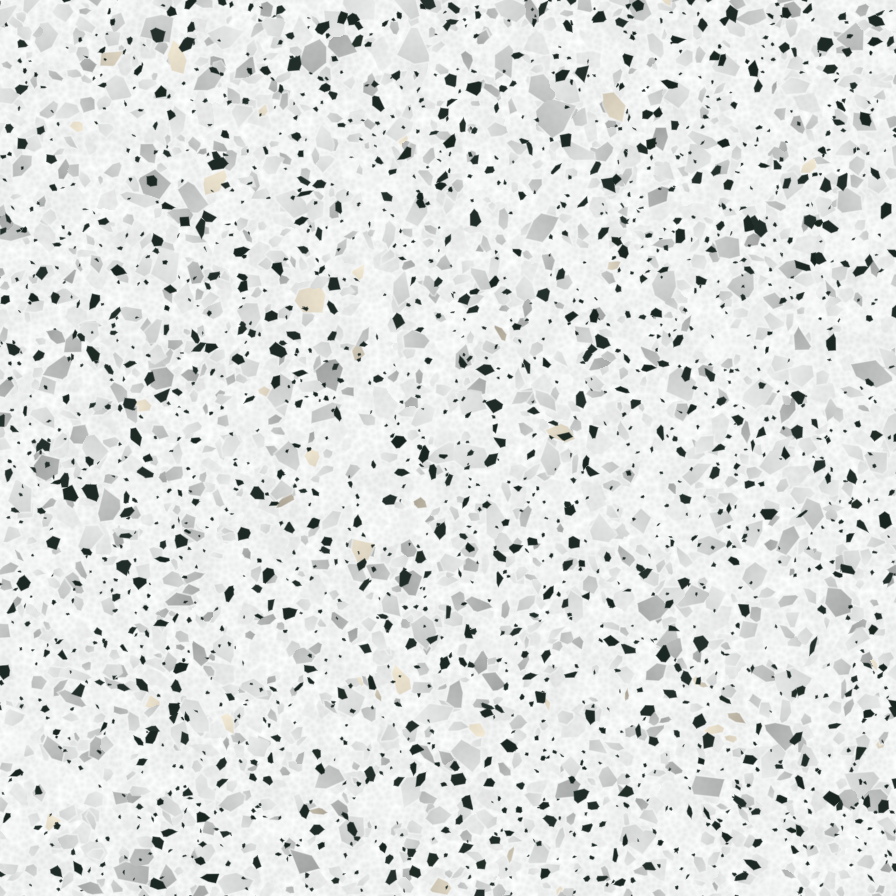
This texture is drawn by a Shadertoy shader. Its source:

```glsl
// White terrazzo: pale and grey stone chips with scattered small black fragments.

vec3 hash3(vec2 p) {
    vec3 q = fract(p.xyx * vec3(0.1031, 0.1030, 0.0973));
    q += dot(q, q.yxz + 33.33);
    return fract((q.xxy + q.yzz) * q.zyx);
}

// Signed distance to an angular stone, cut out by six random half planes
float stone(vec2 p, float radius, float aspect, vec2 seed) {
    float d = -1.0;
    for (int i = 0; i < 6; i++) {
        vec3 h = hash3(seed + float(i) * 17.3);
        float angle = (float(i) + 0.8 * h.x) * 1.0472;
        vec2 normal = vec2(cos(angle), sin(angle) / aspect);
        d = max(d, (dot(p, normal) - radius * mix(0.55, 1.1, h.y)) / length(normal));
    }
    return d;
}

// Nearest stone of a jittered grid: x distance, y random tone, z slope across it
vec3 scatter(vec2 uv, float cells, float density, vec2 radii, float seed) {
    vec2 p = uv * cells, home = floor(p);
    vec3 nearest = vec3(1.0, 0.0, 0.0);
    for (int y = -1; y <= 1; y++)
    for (int x = -1; x <= 1; x++) {
        vec2 cell = home + vec2(x, y);
        vec2 key = cell + seed * 71.7;
        vec3 place = hash3(key), form = hash3(key + 191.0);
        if (place.z > density) continue;
        float turn = form.x * 6.2832, c = cos(turn), s = sin(turn);
        vec2 local = mat2(c, -s, s, c) * (p - cell - place.xy);
        float radius = mix(radii.x, radii.y, form.y);
        float d = stone(local, radius, mix(0.4, 0.95, form.z), key) / cells;
        if (d < nearest.x) {
            float tone = hash3(key + 433.0).x;
            nearest = vec3(d, tone, clamp(local.x / radius, -1.0, 1.0));
        }
    }
    return nearest;
}

// Cellular noise: distance to the closest random point
float cellular(vec2 p) {
    float d = 1.0;
    for (int y = -1; y <= 1; y++)
    for (int x = -1; x <= 1; x++) {
        vec2 cell = floor(p) + vec2(x, y);
        d = min(d, length(cell + hash3(cell + 57.0).xy - p));
    }
    return d;
}

float cover(float d) {
    float blur = max(0.0011, 0.7 / iResolution.y);
    return 1.0 - smoothstep(-blur, blur, d);
}

// Grey stone with a thin pale rim, tonal slope and an occasional beige tint
vec3 layGrey(vec3 base, vec3 chip, float grain) {
    float value = mix(0.89, 0.66, pow(chip.y, 2.2)) + 0.03 * chip.z + 0.3 * grain;
    vec3 tint = vec3(0.99, 1.0, 0.998);
    if (fract(chip.y * 37.0) > 0.97) tint = vec3(1.04, 1.0, 0.91);
    float rim = cover(chip.x - 0.0018);
    base = mix(base, vec3(0.955, 0.96, 0.96), 0.6 * rim);
    return mix(base, value * tint, cover(chip.x));
}

void mainImage(out vec4 fragColor, in vec2 fragCoord) {
    vec2 uv = fragCoord / iResolution.y;

    // Mottled white cement
    float grain = 0.07 * (cellular(uv * 150.0) - 0.45);
    float cloud = 0.05 * (0.45 - cellular(uv * 26.0));
    vec3 color = vec3(0.948, 0.953, 0.953) + grain + cloud;

    // Faint pale chips
    vec3 pale = scatter(uv, 34.0, 0.8, vec2(0.3, 0.6), 1.0);
    float paleValue = mix(0.885, 0.975, pale.y) + 0.015 * pale.z + 0.5 * grain;
    color = mix(color, paleValue * vec3(0.997, 1.0, 1.0), 0.85 * cover(pale.x));

    // Grey chips, small then large
    color = layGrey(color, scatter(uv, 42.0, 0.6, vec2(0.2, 0.5), 2.0), grain);
    color = layGrey(color, scatter(uv, 24.0, 0.55, vec2(0.18, 0.5), 3.0), grain);

    // Black fragments and specks
    vec3 black = scatter(uv, 44.0, 0.43, vec2(0.12, 0.43), 4.0);
    vec3 speck = scatter(uv, 70.0, 0.25, vec2(0.1, 0.2), 5.0);
    vec3 ink = vec3(0.09, 0.14, 0.12) + 0.05 * black.y;
    color = mix(color, ink, cover(min(black.x, speck.x)));

    fragColor = vec4(clamp(color, 0.0, 1.0), 1.0);
}
```
